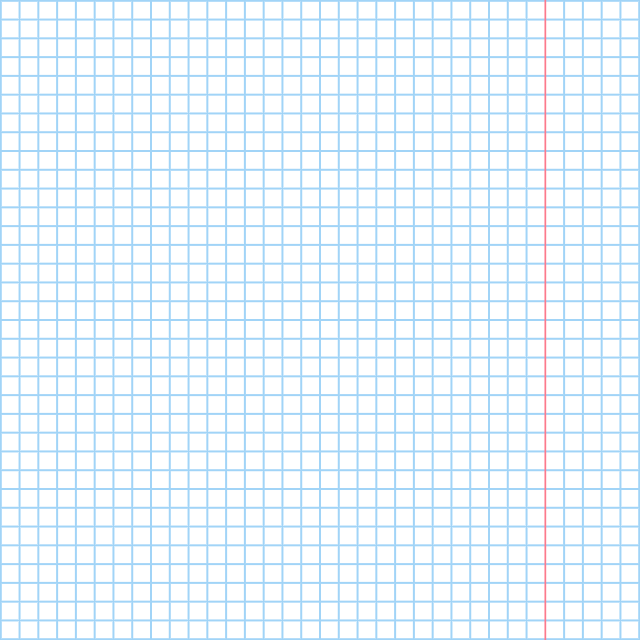
Reproduce this pattern procedurally as a Shadertoy shader.

```glsl
// Squared notebook paper: pale blue grid with a red margin line at the right.
#define CELLS 34.0
#define PITCH 0.02934
#define LINE_WIDTH 0.00313
#define MARGIN_WIDTH 0.0027
#define MARGIN_INDEX 12.0
#define PAPER vec3(1.0)
#define GRID_BLUE vec3(0.63, 0.83, 0.97)
#define MARGIN_RED vec3(0.99, 0.48, 0.55)

// Antialiased coverage of a line at the given distance from its centre
float lineCover(float dist, float width, float pixel) {
    return clamp((0.5 * width - abs(dist)) / pixel + 0.5, 0.0, 1.0);
}

void mainImage(out vec4 fragColor, in vec2 fragCoord) {
    vec2 p = fragCoord / iResolution.xy - 0.5;
    vec2 pixel = 1.0 / iResolution.xy;

    // Nearest grid line on each axis, counted from the centre
    vec2 index = clamp(round(p / PITCH), -0.5 * CELLS, 0.5 * CELLS);
    vec2 dist = p - index * PITCH;

    // Blue ruling; the margin takes the place of one vertical line
    float vertical = lineCover(dist.x, LINE_WIDTH, pixel.x);
    float horizontal = lineCover(dist.y, LINE_WIDTH, pixel.y);
    vertical *= step(0.5, abs(index.x - MARGIN_INDEX));
    vec3 color = mix(PAPER, GRID_BLUE, max(vertical, horizontal));

    // Red margin on top
    float margin = lineCover(p.x - MARGIN_INDEX * PITCH, MARGIN_WIDTH, pixel.x);
    color = mix(color, MARGIN_RED, margin);

    fragColor = vec4(color, 1.0);
}
```
